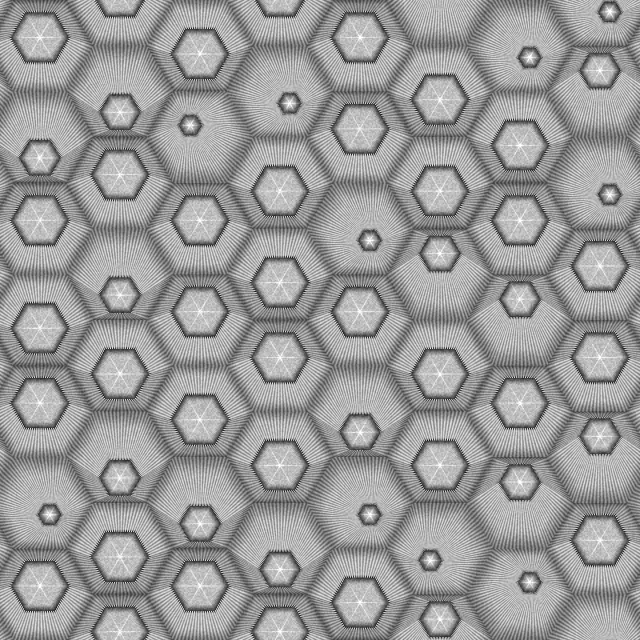
A Shadertoy shader for this pattern:

```glsl
float hash(vec2 p) {
    vec3 q = fract(p.xyx * vec3(0.1031, 0.1030, 0.0973));
    q += dot(q, q.yzx + 33.33);
    return fract((q.x + q.y) * q.z);
}

vec2 sideNormal(int k) {
    float angle = radians(30.0 + 60.0 * float(k));
    return vec2(cos(angle), sin(angle));
}

// Nearest centre of a flat-topped hexagonal lattice with unit row height
vec2 cellCentre(vec2 p) {
    vec2 period = vec2(1.7320508, 1.0);
    vec2 evenStart = period * vec2(0.25, 0.5);
    vec2 oddStart = period * vec2(0.75, 0.0);
    vec2 even = round((p - evenStart) / period) * period + evenStart;
    vec2 odd = round((p - oddStart) / period) * period + oddStart;
    return distance(p, even) < distance(p, odd) ? even : odd;
}

// Opening of a cell: xy is its shift, z its apothem
vec3 cellOpening(vec2 id) {
    float kind = hash(id + 17.0);
    vec2 flip = vec2(hash(id + 41.0) < 0.5 ? -1.0 : 1.0,
                     hash(id + 73.0) < 0.5 ? -1.0 : 1.0);
    vec3 opening = kind < 0.60 ? vec3(0.0, 0.091, 0.273)
                 : kind < 0.82 ? vec3(0.0, 0.228, 0.195)
                               : vec3(0.105, 0.13, 0.11);
    return opening * vec3(flip, 1.0);
}

float shade(vec2 uv) {
    vec2 p = uv * vec2(8.0 * 0.8660254, 7.0);
    vec2 centre = cellCentre(p);
    vec2 id = mod(round(centre / vec2(0.4330127, 0.5)), vec2(16.0, 14.0));
    vec3 opening = cellOpening(id);
    p -= centre;

    // Depth along the funnel: 0 on the cell border, 1 on the rim
    float depth = 1e3, run = 1.0;
    for (int k = 0; k < 6; k++) {
        vec2 n = sideNormal(k);
        float width = 0.5 - opening.z - dot(opening.xy, n);
        float d = (0.5 - dot(p, n)) / width;
        if (d < depth) {
            depth = d;
            run = width;
        }
    }

    // Position on the nested hexagon through this point
    vec2 local = p - min(depth, 1.0) * opening.xy;
    float apothem = 0.0, along = 0.0;
    for (int k = 0; k < 6; k++) {
        vec2 n = sideNormal(k);
        float d = dot(local, n);
        if (d > apothem) {
            apothem = d;
            along = dot(local, vec2(-n.y, n.x)) / (d * 1.1547);
        }
    }
    float gap = 0.5 + 0.5 * cos(6.2831853 * 14.0 * along);
    float grain = hash(floor(uv * 480.0)) - 0.5;

    if (depth < 1.0) {
        // Ribbed wall, darker on steep sides and at the border
        float wall = mix(0.57, 0.88, smoothstep(-0.05, 0.42, depth));
        wall *= mix(0.68, 1.0, smoothstep(0.06, 0.30, run));
        wall *= 1.0 - mix(0.46, 0.34, depth) * gap;
        // Teeth cut into the rim
        float nearRim = smoothstep(0.032, 0.004, (1.0 - depth) * run);
        wall = mix(wall, mix(0.88, 0.08, smoothstep(0.25, 0.75, gap)), nearRim);
        return wall + 0.10 * grain;
    }

    // Shadowed floor with a faint six-armed star
    float inset = opening.z - apothem;
    float ground = mix(0.13, 0.75, smoothstep(-0.025, 0.085, inset));
    ground *= 1.06 - 0.14 * gap;
    float armDistance = (0.5 - abs(along)) * apothem * 1.1547;
    float arm = smoothstep(0.012, 0.0, armDistance);
    ground += 0.17 * arm * smoothstep(0.0, 0.7, inset / opening.z);
    ground += 0.12 * smoothstep(0.05, 0.0, apothem);
    return ground + 0.15 * grain;
}

void mainImage(out vec4 fragColor, in vec2 fragCoord) {
    // Average a 3 by 3 grid of samples to smooth the fine ribs
    float sum = 0.0;
    for (int i = 0; i < 9; i++) {
        vec2 jitter = (vec2(i % 3, i / 3) - 1.0) / 3.0;
        sum += shade((fragCoord + jitter) / iResolution.xy);
    }
    fragColor = vec4(vec3(clamp(sum / 9.0, 0.0, 1.0)), 1.0);
}
```
